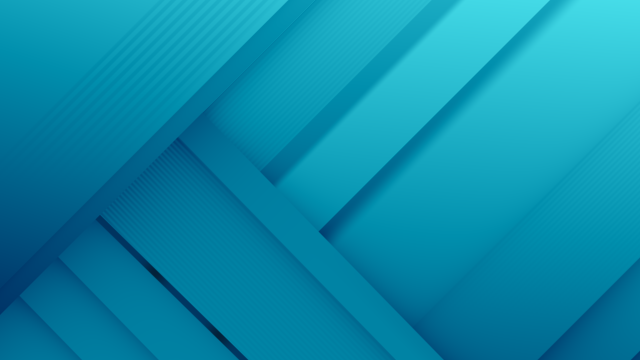
Write a WebGL 2 fragment shader that draws this background.

```glsl
#version 300 es
precision highp float;
// Overlapping diagonal paper panels in teal with soft shadows and fine grooves.
// Two diagonal coordinates select the panels; each panel sets one brightness,
// which a linear ramp turns into the blue to cyan colour.
uniform vec2 u_resolution;
out vec4 fragColor;

// Antialiased step: 0 below zero, 1 above
float edge(float v) {
    float w = 1.2 / u_resolution.y;
    return smoothstep(-w, w, v);
}

// Shadow that starts sharply at zero and decays over the given width
float castShadow(float v, float width) {
    return edge(v) * exp(-max(v, 0.0) / width);
}

// Plateau of shadow with one sharp and one soft side
float shadowBand(float v, float width, float blur) {
    return edge(v) * (1.0 - smoothstep(width - blur, width + blur, v));
}

// Fine repeated grooves, centred on zero
float grooves(float v, float period) {
    return 0.5 * cos(6.28319 * v / period);
}

vec3 ramp(float tone) {
    return vec3(max(0.0, 0.9 * (tone - 0.56)), tone, 0.25 + 0.765 * tone);
}

// Panels on the right, stacked along the rising diagonal
float risingPanels(vec2 p, float s, float d) {
    float tone = 0.85 - 0.43 * p.y + 0.04 * (p.x - 1.4);
    float grooved = 1.0 - edge(s - 1.199);
    tone -= grooved * (0.10 + 0.018 * grooves(s, 0.0165));
    float ribbed = edge(s - 2.056) * (1.0 - edge(s - 2.493));
    tone -= ribbed * (0.015 + 0.022 * grooves(s, 0.0165) * smoothstep(0.95, 0.4, p.y));
    tone -= 0.035 * exp(-abs(s - 2.056) / 0.05);
    tone -= 0.17 * castShadow(s - 0.875, 0.055);
    tone -= 0.17 * shadowBand(s - 1.199, 0.082, 0.018);
    tone -= 0.21 * shadowBand(s - 1.528, 0.055, 0.04);
    tone -= 0.17 * castShadow(s - 2.493, 0.08);
    tone -= 0.20 * castShadow(s - 2.752, 0.10);
    return tone - 0.10 * exp(-max(d - 0.257, 0.0) / 0.06);
}

// Panels at the lower left, stacked along the falling diagonal
float fallingPanels(vec2 p, float s, float d, float slot) {
    float tone = 0.515 - 0.17 * exp(-max(s - 0.875, 0.0) / 0.18);
    float ridges[4] = float[4](0.124, slot, -0.535, -0.748);
    for (int i = 0; i < 4; i++) {
        tone -= 0.11 * castShadow(ridges[i] - d, 0.045);
    }
    float ribbed = edge(0.124 - d) * edge(d - slot);
    tone -= ribbed * grooves(d, 0.0165) * (0.015 + 0.05 * exp(-max(s - 0.875, 0.0) / 0.15));
    return tone - 0.03 * smoothstep(0.17, 0.257, d) * smoothstep(0.6, 1.0, p.y);
}

// Large top left panel with a set of thin grooves
float cornerPanel(vec2 p, float s) {
    float tone = 0.63 + 0.16 * p.x - 0.5 * p.y;
    float lines = smoothstep(0.2, 0.9, grooves(s - 0.45, 0.032) + 0.5);
    float zone = smoothstep(0.42, 0.46, s) * (1.0 - smoothstep(0.75, 0.79, s));
    return tone - 0.04 * lines * zone * smoothstep(0.55, 0.1, p.y);
}

void main() {
    // Height units, measured downward from the top edge
    vec2 p = gl_FragCoord.xy / u_resolution.y;
    p.y = 1.0 - p.y;
    float s = p.x + p.y;
    float d = p.x - 0.976 * p.y;
    float slot = -0.305 + 0.047 * (p.y - 0.6);

    // Lower layers
    float falling = fallingPanels(p, s, d, slot);
    float tone = mix(falling, risingPanels(p, s, d), edge(d - 0.257));

    // Folded strip and the panel above it
    float strip = 0.60 - 0.45 * p.y - 0.04 * castShadow(s - 0.801, 0.02);
    tone = mix(strip, tone, edge(s - 0.875));
    tone = mix(cornerPanel(p, s), tone, edge(s - 0.801));
    vec3 color = ramp(clamp(tone, 0.1, 0.87));

    // Dark gap beside the ribbed panel, with two deeper stretches
    float gap = edge(slot - d) * edge(d - slot + 0.025) * edge(s - 0.875);
    float deep = exp(-pow((s - 1.19) / 0.05, 2.0)) + exp(-pow((s - 1.54) / 0.05, 2.0));
    color = mix(color, mix(vec3(0.0, 0.19, 0.36), vec3(0.01, 0.1, 0.19), min(deep, 1.0)), 0.9 * gap);

    fragColor = vec4(color, 1.0);
}
```
